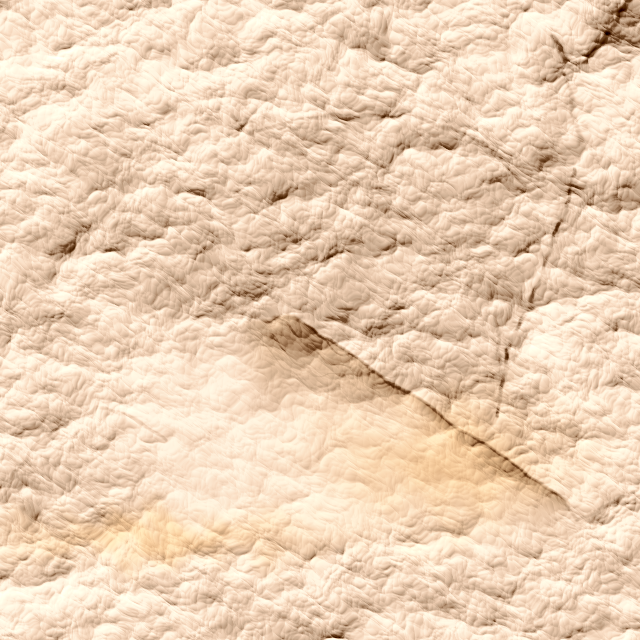
Give the GLSL for this texture, as a Shadertoy shader.

```glsl
vec2 hash2(vec2 p) {
    vec3 q = fract(p.xyx * vec3(0.1031, 0.1030, 0.0973));
    q += dot(q, q.yzx + 33.33);
    return fract((q.xx + q.yz) * q.zy);
}

// Squared distance to the nearest scattered cell centre
float cellular(vec2 p) {
    vec2 id = floor(p), f = p - id;
    float nearest = 2.0;
    for (int y = -1; y <= 1; y++)
        for (int x = -1; x <= 1; x++) {
            vec2 o = vec2(x, y), r = o + hash2(id + o + 50.0) - f;
            nearest = min(nearest, dot(r, r));
        }
    return nearest;
}

vec2 warp(vec2 p) {
    return sin(p.yx * 23.0 + 2.0 * sin(p * 17.0)) + 0.5 * sin(p.yx * 61.0 + p * 37.0);
}

// Chipped relief; each octave keeps a similar slope
float relief(vec2 p) {
    p += 0.006 * warp(p) + 0.0025 * warp(p * 3.7 + 2.0);
    float h = 0.0, freq = 11.0;
    for (int i = 0; i < 5; i++) {
        h -= cellular(p * freq * vec2(0.75, 1.2)) / freq;
        p = mat2(0.97, 0.24, -0.24, 0.97) * p + 0.37;
        freq *= 1.85;
    }
    return h;
}

// Soft spot: centre in xy, radii in zw
float blob(vec2 p, vec4 s) {
    vec2 q = (p - s.xy) / s.zw;
    return exp(-dot(q, q));
}

float bump(float x, float centre, float radius) {
    x = (x - centre) / radius;
    return exp(-x * x);
}

// Distance to a line from s.xy to s.zw
float seg(vec2 p, vec4 s) {
    vec2 d = s.zw - s.xy;
    p -= s.xy;
    return length(p - d * clamp(dot(p, d) / dot(d, d), 0.0, 1.0));
}

float path(vec2 p, vec2 pts[5]) {
    float d = 1.0;
    for (int i = 0; i < 4; i++) d = min(d, seg(p, vec4(pts[i], pts[i + 1])));
    return d;
}

float ink(float d, float width) { return 1.0 - smoothstep(width * 0.2, width, abs(d)); }

vec3 stoneRamp(float t) {
    vec3 tones[6] = vec3[6](vec3(0.47, 0.31, 0.18), vec3(0.70, 0.56, 0.44), vec3(0.80, 0.68, 0.57),
                            vec3(0.91, 0.78, 0.67), vec3(0.98, 0.87, 0.77), vec3(1.0, 0.95, 0.87));
    vec3 c = tones[0] + min(t, 0.0) * 0.12;
    for (int i = 0; i < 5; i++) c += (tones[i + 1] - tones[i]) * clamp(t - float(i), 0.0, 1.0);
    return c + max(t - 5.0, 0.0) * 0.03;
}

void mainImage(out vec4 fragColor, in vec2 fragCoord) {
    vec2 uv = fragCoord / iResolution.xy;
    vec2 p = uv + 0.0022 * warp(uv * 1.6) + 0.0012 * warp(uv * 5.0);
    vec2 soft = uv + 0.012 * warp(uv * 1.3) + 0.005 * warp(uv * 4.0);

    // Overhang lip, domed ridge and fissure around the slab
    float under = 0.82 * (min(0.824 - 0.682 * p.x, 0.44 + 0.15 * p.x) - p.y);
    float dx = p.x - 0.57, rx = max(dx, 0.0);
    float ridge = p.y - 0.82 + 0.9 * dx * dx + 14.0 * rx * rx * rx * rx;
    ridge /= length(vec2(1.0, 1.8 * dx + 56.0 * rx * rx * rx));
    float fissure = path(p, vec2[5](vec2(0.898, 0.735), vec2(0.875, 0.65), vec2(0.847, 0.57),
                                    vec2(0.79, 0.45), vec2(0.778, 0.35)));
    float slab = smoothstep(-0.01, 0.02, -under) * smoothstep(-0.005, 0.015, -ridge)
               * smoothstep(0.18, 0.46, soft.x)
               * smoothstep(-0.01, 0.02, 0.78 - p.x + 0.37 * max(p.y - 0.42, 0.0));
    float ledge = smoothstep(-0.02, 0.06, under) * smoothstep(0.12, 0.3, p.x) * smoothstep(0.12, 0.22, p.y);

    // Relief lit from the upper left
    float lit = (relief(uv) - relief(uv + vec2(-0.0016, 0.0026))) / 0.003;
    float tone = 4.2 + 0.8 * lit * mix(1.0, 0.5, ledge) - 1.05 * slab;
    tone -= 0.7 * cellular(soft * vec2(7, 10)) + 0.4 * cellular(soft * vec2(17, 25));

    // Weathered hollows, deep pits and sunlit faces
    vec4 hollows[10] = vec4[10](vec4(0.17, 0.72, 0.09, 0.07), vec4(0.05, 0.50, 0.10, 0.035),
        vec4(0.34, 0.545, 0.10, 0.035), vec4(0.22, 0.58, 0.18, 0.09), vec4(0.83, 0.36, 0.035, 0.06),
        vec4(0.37, 0.03, 0.16, 0.035), vec4(0.35, 0.145, 0.08, 0.02), vec4(0.64, 0.92, 0.09, 0.04),
        vec4(0.13, 0.29, 0.09, 0.055), vec4(0.70, 0.08, 0.16, 0.04));
    for (int i = 0; i < 10; i++) tone -= 0.85 * blob(soft, hollows[i]);
    vec4 pits[6] = vec4[6](vec4(0.96, 0.62, 0.10, 0.11), vec4(0.99, 0.11, 0.05, 0.03),
        vec4(0.86, 0.73, 0.05, 0.045), vec4(0.86, 0.88, 0.035, 0.055),
        vec4(0.95, 0.96, 0.06, 0.045), vec4(0.06, 0.20, 0.08, 0.027));
    for (int i = 0; i < 6; i++) tone -= (1.1 + 0.2 * float(i)) * blob(soft, pits[i]);
    vec4 sunlit[8] = vec4[8](vec4(0.10, 0.88, 0.18, 0.11), vec4(0.79, 0.87, 0.08, 0.07),
        vec4(0.27, 0.36, 0.10, 0.09), vec4(0.45, 0.26, 0.18, 0.10), vec4(0.12, 0.08, 0.16, 0.06),
        vec4(0.87, 0.45, 0.05, 0.06), vec4(0.94, 0.81, 0.05, 0.05), vec4(0.885, 0.92, 0.018, 0.022));
    for (int i = 0; i < 8; i++) tone += 0.75 * blob(soft, sunlit[i]);

    // Shadow beneath the lip, deepest at its head and toe
    float depth = 0.01 + 0.075 * bump(p.x, 0.45, 0.14) + 0.022 * bump(p.x, 0.80, 0.085);
    float span = smoothstep(0.36, 0.44, p.x) * (1.0 - smoothstep(0.87, 0.895, p.x));
    float dark = smoothstep(-0.002, 0.005, under) * bump(under, 0.0, depth) * span;
    float wrinkle = sin(210.0 * soft.y + 90.0 * soft.x + 3.0 * sin(26.0 * uv.x));
    tone -= dark * (2.5 + 0.9 * smoothstep(0.72, 1.0, wrinkle));
    tone -= 1.5 * ink(under - 0.002, 0.005) * smoothstep(0.45, 0.5, p.x) * span;

    // Ridge line, fissures and hairline cracks
    float crest = 1.2 * ink(ridge, 0.005) + 0.9 * smoothstep(-0.004, 0.004, ridge) * exp(-max(ridge, 0.0) * 55.0);
    tone -= crest * smoothstep(0.37, 0.41, p.x) * (1.0 - smoothstep(0.80, 0.85, p.x));
    tone -= (1.6 + 1.2 * sin(uv.y * 130.0)) * ink(fissure, 0.005) + 0.8 * exp(-fissure * 85.0);
    float cleft = path(p, vec2[5](vec2(0.99, 1.01), vec2(0.955, 0.955), vec2(0.915, 0.905),
                                  vec2(0.89, 0.90), vec2(0.865, 0.945)));
    tone -= 2.2 * ink(cleft, 0.007) + 0.6 * exp(-cleft * 60.0);
    float seam = seg(p, vec4(0.88, 0.885, 0.908, 0.775));
    tone -= ink(seam, 0.006) + 0.7 * exp(-seam * 70.0);
    float dome = path(p, vec2[5](vec2(0.0, 0.24), vec2(0.07, 0.315), vec2(0.15, 0.36),
                                 vec2(0.20, 0.355), vec2(0.26, 0.31)));
    tone -= 1.1 * ink(dome, 0.0045);
    vec4 cracks[4] = vec4[4](vec4(0.875, 0.22, 0.90, 0.187), vec4(0.90, 0.187, 1.0, 0.235),
        vec4(0.777, 0.52, 0.78, 0.40), vec4(0.36, 0.82, 0.395, 0.79));
    for (int i = 0; i < 4; i++) tone -= ink(seg(p, cracks[i]), 0.005);

    // Ochre staining
    float ochre = 0.5 * dark + blob(soft, vec4(0.7, 0.28, 0.16, 0.09))
                + blob(soft, vec4(0.24, 0.16, 0.22, 0.035));
    vec3 col = stoneRamp(tone) * mix(vec3(1), vec3(1.0, 0.94, 0.82), min(ochre, 1.0));
    fragColor = vec4(clamp(col, 0.0, 1.0), 1.0);
}
```
